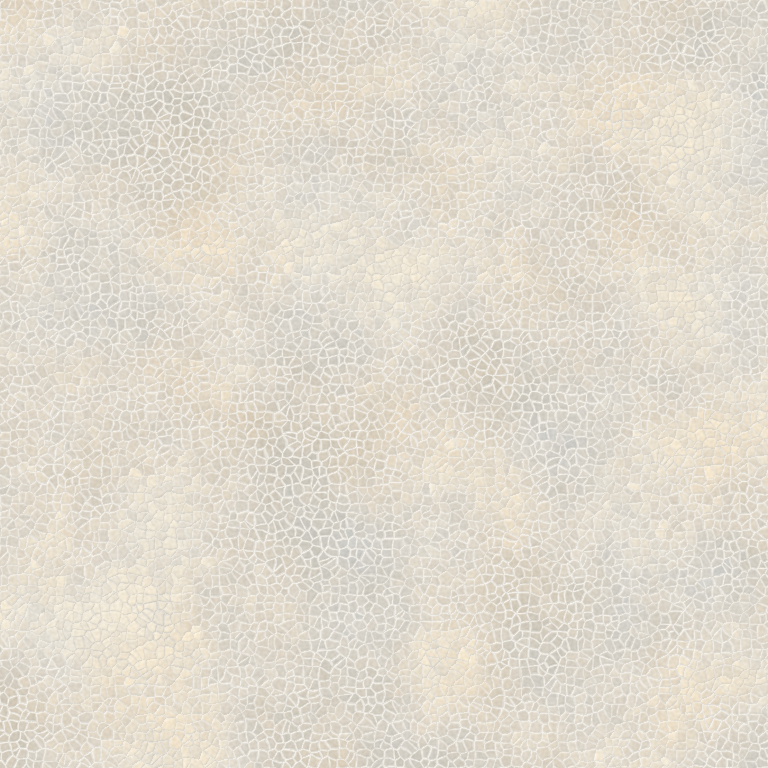
A Shadertoy shader for this texture:

```glsl
// Pale crackled leather: small rounded cells, light creases and soft cream and grey clouds.

const float CELLS = 84.0;          // cells across the canvas
const float JITTER = 0.84;         // irregularity of the cells
const float CREASE_CORE = 0.025;   // crease half width, in cells
const float CREASE_SOFT = 0.17;    // fade beside the crease, in cells
const float RELIEF = 0.038;        // light and shade on cell rims
const float GRAIN = 0.045;         // fine surface mottling
const float CLOUD_SCALE = 4.2;     // large patches across the canvas
const vec2 LIGHT_DIR = vec2(-0.6, 0.8);

const vec3 GREY = vec3(0.795, 0.778, 0.735);
const vec3 BEIGE = vec3(0.862, 0.832, 0.780);
const vec3 CREAM = vec3(0.950, 0.912, 0.835);
const vec3 CREASE_PALE = vec3(0.922, 0.910, 0.882);
const vec3 CREASE_DIM = vec3(0.855, 0.842, 0.812);
const vec3 WARM_TINT = vec3(0.030, 0.000, -0.040);

vec2 hash2(vec2 p) {
    vec3 q = fract(vec3(p.xyx) * vec3(0.1031, 0.1030, 0.0973));
    q += dot(q, q.yzx + 33.33);
    return fract((q.xx + q.yz) * q.zy);
}

float gradientDot(vec2 corner, vec2 offset) {
    float angle = 6.28318 * hash2(corner).x;
    return dot(vec2(cos(angle), sin(angle)), offset);
}

float gradientNoise(vec2 p) {
    vec2 i = floor(p), f = fract(p);
    vec2 u = f * f * f * (f * (f * 6.0 - 15.0) + 10.0);
    vec2 e = vec2(1.0, 0.0);
    float low = mix(gradientDot(i, f), gradientDot(i + e.xy, f - e.xy), u.x);
    float high = mix(gradientDot(i + e.yx, f - e.yx), gradientDot(i + e.xx, f - e.xx), u.x);
    return mix(low, high, u.y);
}

float fbm(vec2 p) {
    float sum = 0.0, amplitude = 1.0;
    for (int i = 0; i < 4; i++) {
        sum += amplitude * gradientNoise(p);
        p = mat2(1.6, 1.2, -1.2, 1.6) * p + 17.3;
        amplitude *= 0.52;
    }
    return sum;
}

vec2 seedPoint(vec2 cell) {
    return cell + 0.5 + JITTER * (hash2(cell) - 0.5);
}

// Returns the border distance; also gives the cell id and the border normal.
float cellBorder(vec2 p, out vec2 id, out vec2 normal) {
    vec2 home = floor(p), nearest = vec2(0.0);
    float best = 1e3;
    for (int y = -1; y <= 1; y++)
    for (int x = -1; x <= 1; x++) {
        vec2 cell = home + vec2(x, y);
        vec2 toSeed = seedPoint(cell) - p;
        float d = dot(toSeed, toSeed);
        if (d < best) { best = d; id = cell; nearest = toSeed; }
    }
    float border = 1e3;
    normal = vec2(0.0);
    for (int y = -2; y <= 2; y++)
    for (int x = -2; x <= 2; x++) {
        vec2 cell = id + vec2(x, y);
        if (x == 0 && y == 0) continue;
        vec2 toSeed = seedPoint(cell) - p;
        vec2 dir = normalize(toSeed - nearest);
        float d = dot(0.5 * (toSeed + nearest), dir);
        if (d < border) { border = d; normal = dir; }
    }
    return border;
}

void mainImage(out vec4 fragColor, in vec2 fragCoord) {
    vec2 uv = fragCoord / iResolution.y;
    float pixel = CELLS / iResolution.y;

    // Cells, bent slightly so the creases are not straight
    vec2 p = uv * CELLS;
    p += 0.45 * vec2(gradientNoise(p * 0.6), gradientNoise(p * 0.6 + 41.0));
    vec2 id, normal;
    float border = cellBorder(p, id, normal);
    vec2 rnd = hash2(id + 71.0);

    // Cloudy patches, with some variation from cell to cell
    float cloud = fbm(uv * CLOUD_SCALE + 3.7);
    float warmth = fbm(uv * CLOUD_SCALE * 1.3 + 29.1);
    float patchTone = 0.51 + 0.72 * cloud;
    float tone = patchTone + 0.30 * (rnd.x - 0.5);
    tone += 0.35 * smoothstep(0.90, 1.0, rnd.y) * smoothstep(0.40, 0.75, patchTone);
    tone = clamp(tone, 0.0, 1.0);

    vec3 color = mix(GREY, BEIGE, min(tone * 2.0, 1.0));
    color = mix(color, CREAM, max(tone * 2.0 - 1.0, 0.0));
    color += WARM_TINT * (0.9 * warmth + 0.35 * (hash2(id + 13.0).x - 0.5));

    // Creases: pale on grey skin, dimmer on cream skin
    float crease = 1.0 - smoothstep(CREASE_CORE, CREASE_CORE + max(CREASE_SOFT, pixel), border);
    float strength = clamp(0.80 + 0.6 * gradientNoise(uv * 22.0) - 0.4 * cloud, 0.35, 1.0);
    vec3 creaseColor = mix(CREASE_PALE, CREASE_DIM, smoothstep(0.60, 0.95, patchTone));
    color = mix(color, creaseColor, crease * strength);

    // Rim lighting and fine grain
    float rim = 1.0 - smoothstep(0.04, 0.32, border);
    color += RELIEF * rim * dot(normal, LIGHT_DIR);
    color += GRAIN * gradientNoise(uv * CELLS * 2.6 + 9.0);

    fragColor = vec4(clamp(color, 0.0, 1.0), 1.0);
}
```
